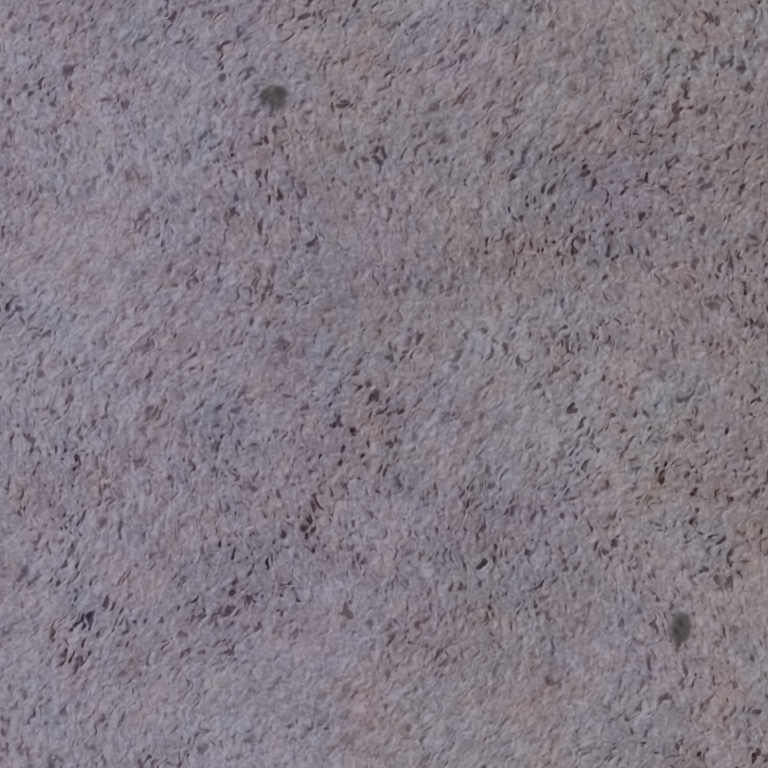
Reproduce this texture procedurally as a Shadertoy shader.

```glsl
// Weathered lavender-grey plaster: sharp embossed crumbs over cloudy tints,
// with rough patches of ragged dark pits and two deeper holes.
// All noise is cellular: soft bumps of random sign, one per jittered cell.

vec3 hash3(vec2 cell) {
    vec3 q = fract(cell.xyx * vec3(0.1031, 0.1030, 0.0973));
    q += dot(q, q.yxz + 33.33);
    return fract((q.xxy + q.yzz) * q.zyx);
}

// Sum of compact bumps, roughly -1 to 1
float bumps(vec2 p) {
    vec2 cell = floor(p);
    float sum = 0.0;
    for (int y = -1; y <= 1; y++) {
        for (int x = -1; x <= 1; x++) {
            vec2 c = cell + vec2(x, y);
            vec3 h = hash3(c + 300.0);
            vec2 d = p - c - h.xy;
            float w = max(0.0, 1.0 - dot(d, d));
            sum += (2.0 * h.z - 1.0) * w * w * w;
        }
    }
    return sum;
}

float clouds(vec2 p) {
    return 0.55 * bumps(p) + 0.35 * bumps(p * 2.3 + 17.0) + 0.25 * bumps(p * 5.1 + 41.0);
}

// Turn and stretch the plane so that crumbs stand steeply, leaning right
vec2 slant(vec2 p) {
    return vec2(0.94 * p.x - 0.34 * p.y, 0.74 * (0.34 * p.x + 0.94 * p.y));
}

// Crumbly surface: broad lumps, crumbs and fine grit
float relief(vec2 p) {
    vec2 s = slant(p);
    return 0.4 * bumps(s * 68.0 + 11.0) + 0.7 * bumps(s * 128.0) + 0.5 * bumps(s * 215.0 + 31.0);
}

// Ragged hole: 1 inside, 0 outside
float hole(vec2 p, vec2 center, vec2 radius) {
    float d = length((p - center) / radius) + 0.25 * bumps(p * 95.0);
    return 1.0 - smoothstep(0.55, 1.2, d);
}

void mainImage(out vec4 fragColor, in vec2 fragCoord) {
    vec2 uv = fragCoord / iResolution.xy;

    // Break up the grain direction, broadly and crumb by crumb
    vec2 p = uv + 0.014 * vec2(sin(uv.y * 15.0 + 4.0 * uv.x), sin(uv.x * 13.0 + 1.0));
    p += 0.0045 * vec2(bumps(uv * 75.0 + 19.0), bumps(uv * 75.0 + 87.0));

    // Rough zones: a sagging band, the right side and random patches
    float band = exp(-pow((uv.y - 0.36 - 0.05 * sin(uv.x * 7.0)) / 0.12, 2.0));
    float rough = 0.36 + 0.28 * band + 0.28 * smoothstep(0.5, 1.0, uv.x);
    rough += 0.75 * clouds(uv * 7.0 + 9.0) + 0.2 * bumps(uv * 40.0 + 52.0);
    rough = clamp(rough, 0.1, 1.1);

    // Embossed relief, grit, and pits sunk into its hollows
    float height = relief(p);
    float emboss = height - relief(p + vec2(-0.0026, 0.0016));
    float grit = bumps(uv * 250.0 + 5.0);
    float pits = smoothstep(0.25, 0.95, -height - 0.35 * emboss);

    float tone = 0.012 + (0.052 + 0.036 * rough) * emboss;
    tone += 0.048 * height + 0.045 * grit;
    tone -= 0.20 * rough * pits;
    tone += 0.04 * clouds(uv * 4.0 + 23.0) + 0.02 * bumps(uv * 28.0 + 77.0);
    tone -= 0.035 * (rough - 0.5) + 0.012 * smoothstep(0.55, 1.0, uv.x);
    tone = min(tone, 0.09 + 0.4 * (tone - 0.09));

    // Lavender on the left, warm grey on the right, with faint stains
    float warmth = smoothstep(0.1, 1.15, uv.x + 0.6 * clouds(uv * 3.5 + 71.0));
    vec3 color = mix(vec3(0.512, 0.480, 0.530), vec3(0.516, 0.482, 0.498), warmth);
    color += vec3(0.010, -0.004, -0.006) * bumps(uv * 17.0 + 3.0);
    color += vec3(-0.007, 0.001, 0.013) * bumps(uv * 38.0 + 7.0);
    color += tone * vec3(0.97, 1.02, 1.04);

    // Two deep holes
    float depth = 0.85 * hole(uv, vec2(0.358, 0.873), vec2(0.019));
    depth = max(depth, 0.85 * hole(uv, vec2(0.887, 0.183), vec2(0.014, 0.023)));
    vec3 shadow = vec3(0.28, 0.255, 0.265) + 0.09 * height;
    color = mix(color, shadow, depth);

    fragColor = vec4(color, 1.0);
}
```
